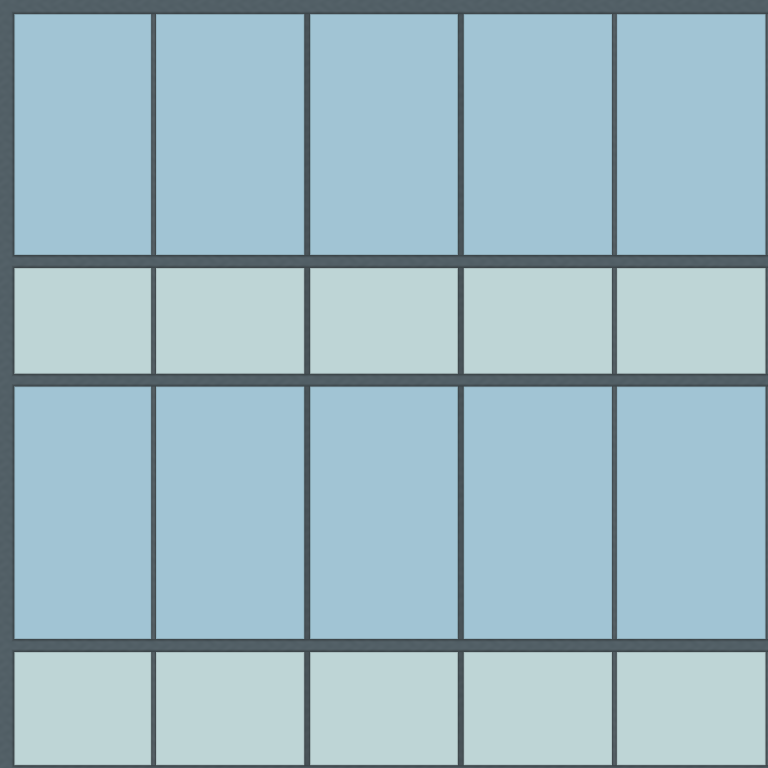
Write a WebGL 1 fragment shader that draws this pattern.

```glsl
precision highp float;
// Glazed facade: five bays of tall blue panes and short pale panels in a dark metal frame.

uniform vec2 u_resolution;

// Signed distance to a straight bar, negative inside.
float bar(float x, float centre, float halfWidth) {
  return abs(x - centre) - halfWidth;
}

// Faint brushed grain, about -1 to 1.
float grain(vec2 p) {
  float g = sin(p.x * 410.0 + 2.0 * sin(p.y * 290.0));
  g += sin(p.y * 530.0 + 2.0 * sin(p.x * 170.0));
  return 0.5 * g;
}

// Coverage of a shape with an edge one pixel wide.
float cover(float d, float pixel) {
  return clamp(0.5 - d / pixel, 0.0, 1.0);
}

// Metal that darkens towards its rim.
vec3 metal(float d, vec3 core, float rimWidth) {
  return mix(vec3(0.235, 0.27, 0.285), core, smoothstep(0.0, rimWidth, -d));
}

// Horizontal rails and the left jamb, with y measured from the top.
float railDistance(vec2 p) {
  float d = bar(p.x, 0.0, 0.0187);
  d = min(d, bar(p.y, 0.0, 0.0184));
  d = min(d, bar(p.y, 0.495, 0.0083));
  d = min(d, bar(p.y, 1.005, 0.0087));
  for (int i = 0; i < 2; i++) {
    d = min(d, bar(p.y, 0.3405 + 0.5 * float(i), 0.0085));
  }
  return d;
}

void main() {
  vec2 p = gl_FragCoord.xy / u_resolution;
  p.y = 1.0 - p.y;
  float pixel = 1.0 / min(u_resolution.x, u_resolution.y);

  // Mullions stand between the bays; the two nearest the middle are wider.
  float line = floor(p.x * 5.0 + 0.5);
  float inner = 1.0 - step(1.0, abs(line - 2.5));
  float mullion = bar(p.x, line / 5.0, mix(0.0031, 0.0038, inner));
  float rail = railDistance(p);

  // Each storey has a blue pane above a pale panel.
  vec3 color = mix(vec3(0.63, 0.77, 0.83), vec3(0.745, 0.835, 0.84),
                   step(0.3405, mod(p.y, 0.5)));
  color *= 1.0 - 0.12 * (1.0 - smoothstep(0.0, 0.002, min(rail, mullion)));

  // Metalwork, with the rails in front of the mullions.
  float wear = 0.008 * grain(p);
  vec3 mullionCore = mix(vec3(0.33, 0.37, 0.39), vec3(0.285, 0.325, 0.345), inner);
  color = mix(color, metal(mullion, mullionCore, 0.0025) + wear, cover(mullion, pixel));
  color = mix(color, metal(rail, vec3(0.322, 0.374, 0.4), 0.0045) + wear, cover(rail, pixel));

  gl_FragColor = vec4(color, 1.0);
}
```
